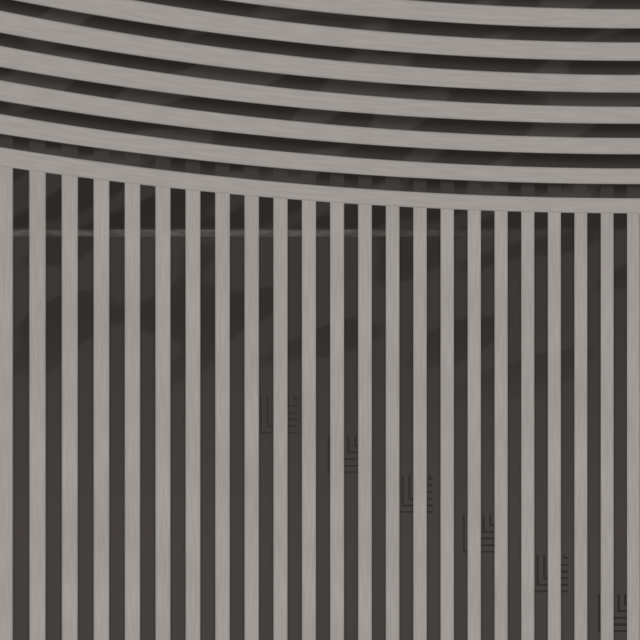
Write a three.js fragment shader that draws this pattern.

```glsl
// Pale slats over a dark recess: upright bars that narrow to the right, under
// a stack of sagging curved bands. Smooth index functions number the slats, so
// each set is one repeat; gradient noise adds grain, soft shadows and wear.
varying vec2 vUv;

const vec3 SLAT = vec3(0.622, 0.600, 0.582);
const vec3 SLAT_EDGE = vec3(0.50, 0.475, 0.46);
const vec3 RECESS = vec3(0.252, 0.236, 0.225);
const vec3 SHADOW = vec3(0.165, 0.150, 0.142);
const vec3 RAIL = vec3(0.37, 0.35, 0.33);
const float SOFT = 0.032; // edge softness, in slat periods

vec2 gradientAt(vec2 cell) {
  float a = 6.2832 * fract(sin(dot(cell, vec2(127.1, 311.7))) * 43758.5);
  return vec2(cos(a), sin(a));
}

float gradientNoise(vec2 p) {
  vec2 i = floor(p), f = fract(p);
  vec2 w = f * f * f * (f * (f * 6.0 - 15.0) + 10.0);
  vec2 e = vec2(0.0, 1.0);
  float low = mix(dot(gradientAt(i), f),
                  dot(gradientAt(i + e.yx), f - e.yx), w.x);
  float high = mix(dot(gradientAt(i + e.xy), f - e.xy),
                   dot(gradientAt(i + e.yy), f - e.yy), w.x);
  return mix(low, high, w.y);
}

// Whole numbers fall on bar centres; the spacing tightens to the right.
float barIndex(float x) {
  return -0.1335 + x * (19.078 + x * (4.585 - 1.28 * x));
}

// Whole numbers fall on band centres, counted upward from the lowest band.
float bandIndex(vec2 p, float sag) {
  float growth = 0.00052;
  float pitch = 0.04557 + 0.0051 * sag;
  float rise = p.y - 0.6784 - 0.0768 * sag;
  return 2.0 * rise / (pitch + sqrt(max(pitch * pitch + 4.0 * growth * rise, 0.0)));
}

float coverage(float dist, float halfWidth) {
  return 1.0 - smoothstep(halfWidth - SOFT, halfWidth + SOFT, dist);
}

// Slanted patches with one fairly crisp side.
float slantedPatches(vec2 p) {
  vec2 q = vec2(p.x * 5.0 + p.y * 2.0, (p.y - 0.45 * p.x) * 13.0);
  return smoothstep(0.02, 0.16, gradientNoise(q));
}

// Nested corner grooves inside a small square.
float cornerGrooves(vec2 p, float size) {
  float inside = 1.0 - smoothstep(0.9 * size, size, max(abs(p.x), abs(p.y)));
  float depth = min(p.x, p.y) + size;
  return inside * smoothstep(0.1, 0.8, sin(depth * 600.0));
}

// A stepped diagonal row of grooved squares.
float grooveRow(vec2 p) {
  float sum = 0.0;
  for (int i = 0; i < 6; i++) {
    vec2 centre = vec2(0.436, 0.352) + float(i) * vec2(0.1055, -0.062);
    sum += cornerGrooves(p - centre, 0.031) * (0.5 + 0.1 * float(i));
  }
  return sum;
}

vec3 slatColor(float dist, float halfWidth, float grain) {
  float edge = smoothstep(halfWidth - 0.08, halfWidth, dist);
  return mix(SLAT, SLAT_EDGE, 0.45 * edge) + 0.03 * grain;
}

vec3 lowerRecess(vec2 p, float barDist) {
  vec3 color = RECESS * mix(1.06, 0.92, smoothstep(0.1, 0.6, p.y));
  color -= 0.035 * slantedPatches(p) * smoothstep(0.32, 0.5, p.y);
  color *= 1.0 - 0.12 * (1.0 - smoothstep(0.25, 0.36, barDist));
  color -= 0.07 * grooveRow(p);
  // Worn cross rail with a shaded space above it
  float above = smoothstep(0.636, 0.648, p.y);
  vec3 shaded = SHADOW + 0.05 * slantedPatches(p + 3.0);
  color = mix(color, shaded, above * 0.85);
  float rail = 1.0 - smoothstep(0.003, 0.0075, abs(p.y - 0.636));
  float wear = 0.6 + 0.7 * gradientNoise(p * vec2(45.0, 130.0));
  return mix(color, RAIL, rail * wear * (1.0 - smoothstep(0.5, 0.85, p.x)));
}

vec3 upperRecess(vec2 p, float band, float barDist) {
  float height = fract(band);
  vec3 color = mix(RECESS * 0.88, SHADOW * 0.9, smoothstep(0.3, 0.65, height));
  color += 0.045 * slantedPatches(p * 1.2 + 7.0);
  // Dim bar tops showing behind the lowest band
  float stub = coverage(barDist, 0.25) * (1.0 - smoothstep(0.5, 0.8, band));
  return mix(color, RECESS, stub * 0.8);
}

void main() {
  vec2 p = vUv;
  float sag = (1.0 - p.x) * (1.0 - p.x);
  float bar = barIndex(p.x);
  float band = bandIndex(p, sag);
  float barDist = abs(bar - floor(bar + 0.5));
  float bandNumber = max(floor(band + 0.5), 0.0);
  float bandDist = abs(band - bandNumber);
  float barHalf = 0.25 + 0.012 * p.y * (1.0 - p.x);
  float bandHalf = 0.262 + 0.005 * bandNumber + 0.035 * sag;

  float barGrain = gradientNoise(p * vec2(260.0, 22.0)) + gradientNoise(p * 9.0);
  float bandGrain = gradientNoise(vec2(p.x * 22.0, band * 10.0));
  vec3 lower = mix(lowerRecess(p, barDist),
                   slatColor(barDist, barHalf, barGrain), coverage(barDist, barHalf));
  vec3 color = mix(lower, upperRecess(p, band, barDist), step(0.0, band));
  color = mix(color, slatColor(bandDist, bandHalf, bandGrain), coverage(bandDist, bandHalf));
  gl_FragColor = vec4(color, 1.0);
}
```
